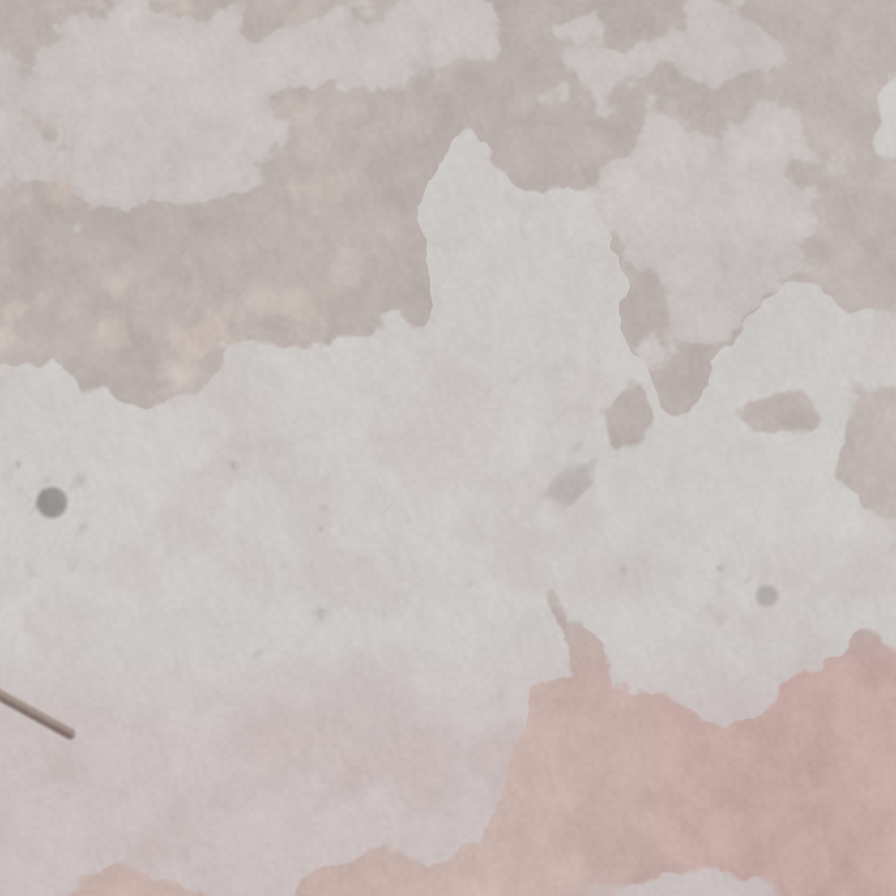
Give the GLSL for this texture, as a Shadertoy shader.

```glsl
// Weathered wall: a pale coat of paint peels off taupe plaster above and pink plaster below.
// Ragged coats come from noise-warped height curves and ellipses; mottling, smudges,
// fibres, specks, two stains and a small stick are laid on top.

float hash(vec2 p) {
    vec3 q = fract(vec3(p.xyx) * 0.1031);
    q += dot(q, q.yzx + 33.33);
    return fract((q.x + q.y) * q.z);
}

float noise(vec2 p) {
    vec2 i = floor(p), f = fract(p);
    f = f * f * (3.0 - 2.0 * f);
    return mix(mix(hash(i), hash(i + vec2(1, 0)), f.x),
               mix(hash(i + vec2(0, 1)), hash(i + vec2(1, 1)), f.x), f.y);
}

// Layered noise centred on zero
float fbm(vec2 p) {
    float sum = 0.0, amp = 0.5;
    for (int i = 0; i < 4; i++) {
        sum += amp * (noise(p) - 0.5);
        p = mat2(1.6, 1.2, -1.2, 1.6) * p + 7.3;
        amp *= 0.5;
    }
    return sum;
}

float bump(float x, float centre, float width) {
    float d = (x - centre) / width;
    return exp(-d * d);
}

// Positive inside, roughly a distance to the rim
float ellipse(vec2 p, vec2 centre, vec2 radius) {
    return (1.0 - length((p - centre) / radius)) * min(radius.x, radius.y);
}

float segment(vec2 p, vec2 a, vec2 b) {
    vec2 d = b - a;
    return length(p - a - d * clamp(dot(p - a, d) / dot(d, d), 0.0, 1.0));
}

float cover(float field, float blur) { return smoothstep(-blur, blur, field); }

// Upper and lower limits of the main pale coat
float upperEdge(float x) {
    return 0.575 + 0.045 * smoothstep(0.22, 0.26, x)
        + 0.03 * smoothstep(0.41, 0.45, x)
        + 0.14 * smoothstep(0.46, 0.50, x) * (1.0 - smoothstep(0.67, 0.70, x))
        + 0.06 * bump(x, 0.52, 0.035) + 0.05 * bump(x, 0.88, 0.04)
        - 0.12 * bump(x, 0.75, 0.05) - 0.035 * bump(x, 0.16, 0.05) + 0.03 * bump(x, 0.05, 0.03);
}

float lowerEdge(float x) {
    return -0.02 + 0.05 * bump(x, 0.14, 0.07) + 0.065 * smoothstep(0.31, 0.38, x)
        + 0.20 * smoothstep(0.545, 0.60, x)
        - 0.06 * bump(x, 0.81, 0.07) + 0.04 * smoothstep(0.92, 0.96, x);
}

float holes(vec2 p) {
    float d = ellipse(p, vec2(0.69, 0.535), vec2(0.026, 0.034));
    d = max(d, ellipse(p, vec2(0.98, 0.49), vec2(0.045, 0.07)));
    d = max(d, 0.024 - segment(p, vec2(0.66, 0.24), vec2(0.645, 0.28)));
    d = max(d, 0.008 - segment(p, vec2(0.65, 0.27), vec2(0.615, 0.32)));
    return max(d, ellipse(p, vec2(0.87, 0.54), vec2(0.035, 0.02)));
}

float islands(vec2 p) {
    float d = ellipse(p, vec2(0.16, 0.90), vec2(0.17, 0.11));
    d = max(d, ellipse(p, vec2(0.43, 0.96), vec2(0.15, 0.05)));
    d = max(d, ellipse(p, vec2(0.65, 0.93), vec2(0.06, 0.065)));
    d = max(d, ellipse(p, vec2(0.79, 0.97), vec2(0.05, 0.07)));
    return max(d, ellipse(p, vec2(0.79, 0.76), vec2(0.10, 0.14)));
}

void mainImage(out vec4 fragColor, in vec2 fragCoord) {
    vec2 p = fragCoord / iResolution.xy;
    vec2 warped = p + 0.065 * vec2(fbm(p * 19.0), fbm(p * 19.0 + 40.0));
    float mottle = fbm(p * 36.0 + 9.0);
    float blotch = fbm(p * 14.0 + 60.0);
    float cloud = fbm(p * 6.0 + 21.0);

    // Bare plaster: taupe above, pink below
    vec3 taupe = vec3(0.73, 0.69, 0.675) + 0.015 * smoothstep(0.75, 1.0, p.x);
    vec3 pink = mix(vec3(0.78, 0.695, 0.67), vec3(0.775, 0.665, 0.645), smoothstep(0.55, 0.9, p.x));
    vec3 color = mix(pink, taupe, smoothstep(0.24, 0.34, p.y));
    color += 0.07 * mottle + 0.05 * blotch + 0.03 * cloud;

    // Warm flecked crust, strongest in the upper left
    float crust = smoothstep(0.02, 0.22, fbm(p * 24.0 + 70.0)) * smoothstep(0.55, 0.2, p.x);
    color += vec3(0.05, 0.04, 0.025) * crust * smoothstep(0.4, 0.6, p.y);

    // Thin remnants of the coat, faint and gnawed by noise
    float remnant = islands(warped) + 0.16 * fbm(p * 15.0 + 3.0) + 0.05 * mottle;
    vec3 thinCoat = vec3(0.782, 0.752, 0.742) + 0.05 * cloud + 0.05 * mottle;
    thinCoat += 0.015 * smoothstep(0.0, 0.05, remnant);
    color = mix(color, thinCoat, 0.95 * cover(remnant, 0.008));

    // Main pale coat, rosy in smudges and near the bottom
    float coat = min(upperEdge(warped.x) - warped.y, warped.y - lowerEdge(warped.x));
    coat = min(coat, -holes(warped));
    coat = max(coat, ellipse(warped, vec2(0.76, 0.0), vec2(0.10, 0.025)));
    coat = max(coat, ellipse(warped, vec2(1.0, 0.875), vec2(0.025, 0.05)));
    float clean = smoothstep(0.17, 0.32, p.y + 0.15 * cloud);
    vec3 pale = mix(vec3(0.792, 0.753, 0.748), vec3(0.803, 0.79, 0.782), clean);
    pale -= vec3(0.012, 0.027, 0.027) * smoothstep(0.0, 0.22, blotch + 0.6 * cloud);
    pale += 0.03 * cloud + 0.03 * mottle;
    color = mix(color, pale, cover(coat, 0.0035));

    // Soft grey smears: noise stretched along a slant, only its crests kept
    vec2 slant = vec2(p.x + p.y, p.y - p.x) * 0.7;
    float smear = noise(slant * vec2(36.0, 80.0)) * noise(p * 11.0 + 5.0);
    float band = bump(p.y, 0.4, 0.17) * cover(coat, 0.004);
    color -= vec3(0.08, 0.075, 0.07) * smoothstep(0.52, 0.85, smear) * band;

    // A few small blurred specks of uneven strength
    vec2 cell = floor(p * 18.0);
    vec2 offset = fract(p * 18.0) - 0.3 - 0.4 * vec2(hash(cell), hash(cell + 17.0));
    float size = 0.06 + 0.08 * hash(cell + 31.0);
    float speck = exp(-dot(offset, offset) / (size * size) - 8.0 * abs(mottle));
    color -= 0.13 * speck * step(0.88, hash(cell + 53.0)) * band;

    // Round stains and the stick with its lit upper side
    float darkStain = ellipse(p, vec2(0.058, 0.439), vec2(0.017));
    float faintStain = ellipse(p, vec2(0.856, 0.335), vec2(0.012));
    color = mix(color, vec3(0.59, 0.575, 0.565) + 0.12 * mottle, cover(darkStain, 0.004));
    color = mix(color, vec3(0.67, 0.65, 0.64), 0.8 * cover(faintStain, 0.004));
    float stick = segment(p, vec2(-0.02, 0.235), vec2(0.078, 0.181));
    float lit = smoothstep(-0.004, 0.004, p.y - 0.224 + 0.55 * p.x);
    color = mix(color, mix(vec3(0.50, 0.43, 0.42), vec3(0.63, 0.57, 0.53), lit), cover(0.006 - stick, 0.003));

    // Short slanted fibres and fine grain
    color += 0.014 * (noise(vec2(p.x + 0.3 * p.y, p.y) * vec2(170.0, 70.0)) - 0.5);
    color += 0.02 * (noise(p * 210.0) - 0.5);
    fragColor = vec4(clamp(color, 0.0, 1.0), 1.0);
}
```
